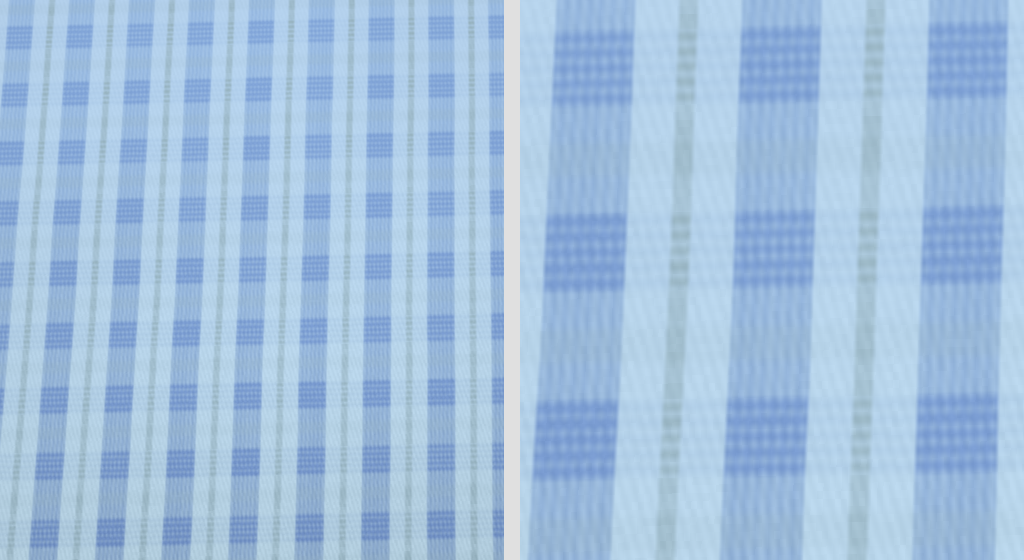
Left: the whole. Right: its middle third, enlarged.
A Shadertoy shader for this texture:

```glsl
// Pale blue checked shirting cloth, seen in slight perspective, with fine woven threads.

#define NEAR_PERIOD 0.1185   // stripe spacing at the lower edge, in canvas heights
#define PERIOD_FALLOFF 0.0117 // spacing lost towards the upper edge
#define UPRIGHT_X 0.788      // where the stripes run exactly vertical
#define ROW_SCALE 9.75       // row density along the receding cloth
#define ROW_PHASE 0.79
#define ROW_TILT 0.022
#define BLUE_HALF 0.212      // half widths, in repeats
#define SAGE_HALF 0.05
#define WARP_THREADS 16.0    // visible ribs per repeat
#define WEFT_THREADS 12.0
#define GRAIN 0.022

const float TAU = 6.2832;
const vec3 WHITE_NEAR = vec3(0.715, 0.825, 0.892);
const vec3 WHITE_FAR  = vec3(0.710, 0.825, 0.935);
const vec3 BLUE_NEAR  = vec3(0.535, 0.655, 0.800);
const vec3 BLUE_FAR   = vec3(0.590, 0.725, 0.885);
const vec3 DEEP_NEAR  = vec3(0.440, 0.565, 0.775);
const vec3 DEEP_FAR   = vec3(0.515, 0.655, 0.855);
const vec3 SAGE       = vec3(0.600, 0.710, 0.765);

float hash(vec2 p) {
    p = fract(p * vec2(0.1031, 0.1137));
    p += dot(p, p.yx + 33.33);
    return fract((p.x + p.y) * p.x * 7.13);
}

// Signed distance to the nearest repeat of a line centred at c
float repeatDist(float x, float c) {
    return abs(fract(x - c + 0.5) - 0.5);
}

float band(float d, float halfWidth, float soft) {
    return 1.0 - smoothstep(halfWidth - soft, halfWidth + soft, d);
}

// Rounded thread profile that fades out when too fine to resolve
float rib(float x) {
    float visible = 1.0 - smoothstep(0.3, 0.6, fwidth(x));
    return cos(TAU * x) * visible;
}

// Soft layered waves for uneven dye and light
float waves(vec2 p) {
    float sum = 0.0, amp = 0.5;
    for (int i = 0; i < 4; i++) {
        sum += amp * sin(p.x + 1.7 * sin(p.y)) * cos(p.y * 0.9 + float(i));
        p = mat2(1.5, 1.1, -1.1, 1.5) * p + 2.3;
        amp *= 0.55;
    }
    return sum;
}

void mainImage(out vec4 fragColor, in vec2 fragCoord) {
    vec2 uv = fragCoord / iResolution.y;
    float far = uv.y;

    // Cloth coordinates: one unit per repeat, columns and rows
    float period = NEAR_PERIOD - PERIOD_FALLOFF * uv.y;
    float tilted = uv.y - ROW_TILT * (uv.x - UPRIGHT_X);
    vec2 cloth = vec2((uv.x - UPRIGHT_X) / period,
                      ROW_SCALE / (NEAR_PERIOD - PERIOD_FALLOFF * tilted) - ROW_PHASE);
    cloth += 0.012 * vec2(waves(uv * 7.0), waves(uv * 6.0 + 4.0));
    vec2 soft = 0.012 + fwidth(cloth) * 0.7;

    // Stripe masks along both thread directions
    float warpBlue = band(repeatDist(cloth.x, 0.0), BLUE_HALF, soft.x);
    float warpSage = band(repeatDist(cloth.x, 0.5), SAGE_HALF, soft.x);
    float weftBlue = band(repeatDist(cloth.y, 0.0), BLUE_HALF, soft.y);
    float weftSage = band(repeatDist(cloth.y, 0.5), 0.09, soft.y * 2.0);

    // Individual threads, each slightly different in strength
    vec2 threads = cloth * vec2(WARP_THREADS, WEFT_THREADS);
    float warpRib = rib(threads.x);
    float weftRib = rib(threads.y);
    float warpVary = hash(vec2(floor(threads.x + 0.5) + 200.0, 3.0)) - 0.5;
    float weftVary = hash(vec2(9.0, floor(threads.y + 0.5))) - 0.5;
    float patchVary = hash(floor(cloth + 0.5) + 70.0) - 0.5;

    // Colours shift from greyer near to clearer far
    vec3 white = mix(WHITE_NEAR, WHITE_FAR, far);
    vec3 blue = mix(BLUE_NEAR, BLUE_FAR, far);
    vec3 deep = mix(DEEP_NEAR, DEEP_FAR, far);

    // White ground with faint crossing rows
    vec3 ground = mix(white, blue, weftBlue * (0.13 + 0.05 * weftRib));
    ground = mix(ground, SAGE, weftSage * 0.10);

    // Sage line, dashed where blue rows cross it
    float dash = weftBlue * (0.12 + 0.22 * weftRib);
    float sageAmount = 0.62 + 0.18 * weftSage + dash + 0.2 * weftVary;
    vec3 col = mix(ground, SAGE, warpSage * clamp(sageAmount, 0.0, 1.0));

    // Blue stripe: ribbed between rows, deeper with dotted weft inside them
    vec3 stripe = mix(blue, white, 0.16 + 0.13 * warpRib + 0.12 * warpVary);
    stripe = mix(stripe, SAGE, weftSage * 0.22);
    float depth = 0.72 + 0.24 * weftRib - 0.12 * warpRib + 0.2 * patchVary + 0.12 * weftVary;
    stripe = mix(stripe, deep, weftBlue * clamp(depth, 0.0, 1.0));
    col = mix(col, stripe, warpBlue);

    // Steep satin twill, crisper near the viewer
    float twill = rib(cloth.x * 15.0 + cloth.y * 5.0);
    float speck = hash(floor(cloth * vec2(32.0, 24.0)) + 300.0) - 0.5;
    col += GRAIN * (1.0 - 0.65 * far) * (0.6 * twill + speck);

    // Broad uneven light, falling off at the near corners
    float edge = length((uv - vec2(0.5, 0.58)) * vec2(0.9, 1.0));
    col *= 1.015 + 0.012 * waves(uv * 4.0 + 1.0) - 0.10 * edge * edge;

    fragColor = vec4(clamp(col, 0.0, 1.0), 1.0);
}
```
